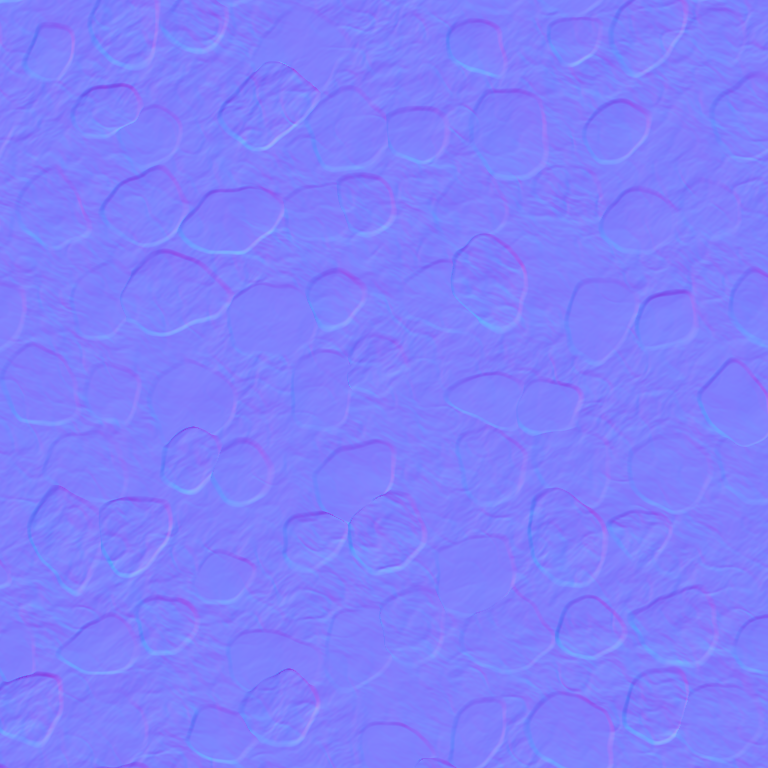
Give the GLSL for this texture map, as a Shadertoy shader.

```glsl
// Tangent-space normal map of rounded pebbles set in rough, trowelled plaster.
// A height field (scattered convex pebbles, streaky gradient noise, creases)
// is differentiated numerically, and its slope is encoded as a colour.

const float TAU = 6.2831853;
const float GRID = 9.0;            // pebble cells across the canvas
const float RIM_HEIGHT = 0.00135;  // step from plaster to pebble top
const float DOME_HEIGHT = 0.0008;  // gentle bulge of a pebble top

vec2 hash2(vec2 p) {
    vec3 q = fract(p.xyx * vec3(0.1031, 0.1030, 0.0973));
    q += dot(q, q.yzx + 33.33);
    return fract((q.xx + q.yz) * q.zy);
}

mat2 rotation(float angle) {
    float c = cos(angle), s = sin(angle);
    return mat2(c, s, -s, c);
}

float cornerSlope(vec2 corner, vec2 offset) {
    float angle = TAU * hash2(corner + 57.0).x;
    return dot(vec2(cos(angle), sin(angle)), offset);
}

float gradientNoise(vec2 p) {
    vec2 i = floor(p), f = p - i;
    vec2 u = f * f * f * (f * (f * 6.0 - 15.0) + 10.0);
    vec2 e = vec2(1.0, 0.0);
    float low = mix(cornerSlope(i, f), cornerSlope(i + e, f - e), u.x);
    float high = mix(cornerSlope(i + e.yx, f - e.yx), cornerSlope(i + 1.0, f - 1.0), u.x);
    return mix(low, high, u.y);
}

// Noise drawn out along one direction, like trowel marks
float streaks(vec2 uv, float angle, float frequency) {
    vec2 p = rotation(-angle) * uv * frequency;
    return gradientNoise(p * vec2(0.55, 1.0) + frequency) / frequency;
}

// Rounded random polygon: 1 on its outline, 0 at its centre
float pebbleGauge(vec2 p, vec2 seed) {
    float sum = 0.0;
    for (int i = 0; i < 6; i++) {
        vec2 rnd = hash2(seed + float(i) * 17.3);
        float angle = (float(i) + 0.6 * rnd.x) * TAU / 6.0;
        float side = max(dot(p, vec2(cos(angle), sin(angle))), 0.0) / mix(0.74, 1.05, rnd.y);
        float sq = side * side;
        sum += sq * sq * sq;
    }
    return pow(sum + 1e-9, 1.0 / 6.0);
}

// Scattered pebbles: x = height, y = cover, z = roughness of the top one
vec3 pebbles(vec2 uv, float rimFade) {
    vec2 p = uv * GRID, base = floor(p);
    vec3 top = vec3(0.0);
    for (int y = -1; y <= 1; y++)
    for (int x = -2; x <= 1; x++) {
        vec2 id = base + vec2(x, y);
        vec2 place = hash2(id + 11.0), form = hash2(id + 71.0), kind = hash2(id + 133.0);
        vec2 centre = id + 0.5 + 0.56 * (place - 0.5) + vec2(0.5 * mod(id.y, 2.0), 0.0);
        vec2 q = p - centre;
        float radius = mix(0.36, 0.62, form.x);
        if (kind.x > 0.93 || length(q) > 1.6 * radius) continue;

        q = rotation(TAU * form.y) * q * vec2(1.0, mix(1.0, 1.35, place.x)) / radius;
        float gauge = pebbleGauge(q, id + 201.0);
        float edge = (gauge - 1.0) * radius / GRID;
        float cover = 1.0 - smoothstep(-0.005, 0.005, edge);
        float strength = mix(0.4, 1.1, kind.y) * rimFade;
        float dome = max(1.0 - gauge * gauge, 0.0);
        float height = strength * (RIM_HEIGHT * cover + DOME_HEIGHT * dome);
        if (height > top.x) top = vec3(height, cover, mix(0.3, 1.4, place.y * place.y));
    }
    return top;
}

float surfaceHeight(vec2 uv) {
    // Slightly wavy outlines whose relief comes and goes
    vec2 wobble = vec2(gradientNoise(uv * 30.0), gradientNoise(uv * 30.0 + 91.0));
    float rimFade = 0.95 + 0.7 * gradientNoise(uv * 14.0 + 23.0);
    vec3 stone = pebbles(uv + 0.006 * wobble, rimFade);

    // Plaster roughness varies in patches; pebbles carry their own
    float plaster = 0.9 + 0.9 * gradientNoise(uv * 7.0 + 5.0);
    float roughness = mix(plaster, stone.z, stone.y);

    // Two trowel directions, each ruling its own regions
    float swap = smoothstep(-0.15, 0.15, gradientNoise(uv * 5.0 + 40.0));
    vec2 warped = uv + 0.006 * wobble;
    float grain = 0.0;
    for (int i = 0; i < 3; i++) {
        float frequency = 42.0 * exp2(float(i) * 1.05);
        grain += mix(streaks(warped, 0.7, frequency), streaks(warped, -0.45, frequency), swap);
    }

    // Broad undulation and thin irregular creases
    float swell = gradientNoise(uv * 15.0 + 77.0);
    float vein = gradientNoise(rotation(0.6) * warped * vec2(21.0, 27.0) + 60.0);
    float crease = exp(-vein * vein * 100.0);
    return stone.x + 0.0011 * swell + roughness * (0.041 * grain + 0.0003 * crease);
}

void mainImage(out vec4 fragColor, in vec2 fragCoord) {
    vec2 uv = fragCoord / iResolution.xy;
    vec2 e = vec2(0.0016, 0.0);
    float h = surfaceHeight(uv);
    vec2 slope = vec2(surfaceHeight(uv + e.xy), surfaceHeight(uv + e.yx)) - h;
    slope /= e.x;

    // Encode the normal with its green axis pointing down
    vec3 normal = normalize(vec3(-0.75 * slope.x, 1.1 * slope.y, 1.0));
    vec3 color = 0.5 + 0.5 * normal;
    color.b += 0.2 * (color.g - 0.5) - 0.008;
    fragColor = vec4(clamp(color, 0.0, 1.0), 1.0);
}
```
